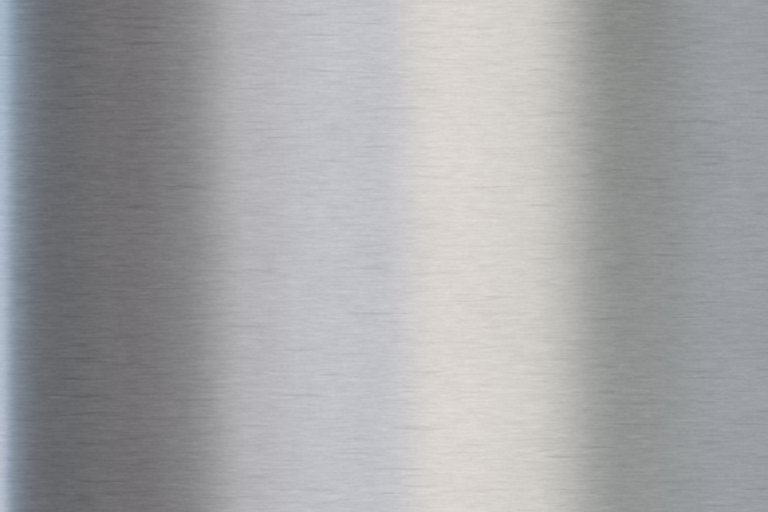
Write a Shadertoy shader that draws this texture.

```glsl
vec2 hashGradient(vec2 cell) {
    vec3 p = fract(cell.xyx * vec3(0.1031, 0.1030, 0.0973));
    p += dot(p, p.yzx + 33.33);
    return 2.0 * fract((p.xx + p.yz) * p.zy) - 1.0;
}

float gradientNoise(vec2 p) {
    vec2 cell = floor(p);
    vec2 f = p - cell;
    vec2 w = f * f * f * (f * (f * 6.0 - 15.0) + 10.0);
    float a = dot(hashGradient(cell), f);
    float b = dot(hashGradient(cell + vec2(1, 0)), f - vec2(1, 0));
    float c = dot(hashGradient(cell + vec2(0, 1)), f - vec2(0, 1));
    float d = dot(hashGradient(cell + vec2(1, 1)), f - vec2(1, 1));
    return mix(mix(a, b, w.x), mix(c, d, w.x), w.y);
}

vec3 blendTo(vec3 base, vec3 next, float start, float end, float x) {
    return mix(base, next, smoothstep(start, end, x));
}

// Broad reflections of a curved metal sheet, from left to right
vec3 reflections(float x, float height) {
    vec3 color = vec3(0.405, 0.410, 0.425);
    color = blendTo(color, vec3(0.450, 0.442, 0.450), 0.06, 0.17, x);
    color = blendTo(color, vec3(0.540, 0.538, 0.552), 0.16, 0.28, x);
    color = blendTo(color, vec3(0.690, 0.683, 0.695), 0.235, 0.325, x);
    color = blendTo(color, vec3(0.755, 0.760, 0.782), 0.27, 0.44, x);
    color = blendTo(color, vec3(0.850, 0.832, 0.815), 0.485, 0.575, x);
    color = blendTo(color, vec3(0.810, 0.798, 0.780), 0.60, 0.72, x);

    // Shadow on the right, deepest near the top
    vec3 shadow = mix(vec3(0.580, 0.590, 0.586), vec3(0.535, 0.545, 0.537), height);
    color = blendTo(color, shadow, 0.685, 0.815, x);
    return blendTo(color, vec3(0.605, 0.622, 0.642), 0.83, 0.96, x);
}

// Cool glow along the left rim
vec3 rimGlow(vec3 color, float x, float height) {
    float width = mix(0.032, 0.042, height);
    vec3 halo = vec3(0.56, 0.63, 0.70);
    vec3 edge = mix(vec3(0.74, 0.76, 0.81), vec3(0.66, 0.73, 0.80), height);
    color = mix(color, halo, 0.85 * exp(-pow(x / width, 2.0)));
    return mix(color, edge, 0.9 * exp(-pow(x / (0.35 * width), 2.0)));
}

// Horizontal scratches, each layer finer than the last
float brushedGrain(vec2 p) {
    float grain = 0.0;
    vec2 frequency = vec2(7.0, 95.0);
    float strength = 0.016;
    for (int layer = 0; layer < 4; layer++) {
        grain += strength * gradientNoise(p * frequency + 17.3 * float(layer));
        frequency *= vec2(1.8, 1.28);
        strength *= 1.22;
    }
    return grain;
}

// Sparse thin dark lines kept from the valleys of stretched noise
float darkScratches(vec2 p) {
    float valley = gradientNoise(p * vec2(9.0, 125.0) + 63.0);
    return -0.03 * smoothstep(0.18, 0.5, -valley);
}

void mainImage(out vec4 fragColor, in vec2 fragCoord) {
    vec2 uv = fragCoord / iResolution.xy;
    vec2 p = fragCoord / iResolution.y;

    // Bands lean slightly along the height
    float lean = 0.006 * (uv.y - 0.5);
    vec3 color = reflections(uv.x + lean, uv.y);
    color = rimGlow(color, uv.x, uv.y);

    // Soft mottling, brushed lines and fine speckle
    float mottling = 0.012 * gradientNoise(p * vec2(4.0, 7.0) + 41.0);
    float speckle = 0.022 * gradientNoise(p * vec2(130.0, 190.0) + 7.0);
    color += mottling + brushedGrain(p) + darkScratches(p) + speckle;

    fragColor = vec4(clamp(color, 0.0, 1.0), 1.0);
}
```
